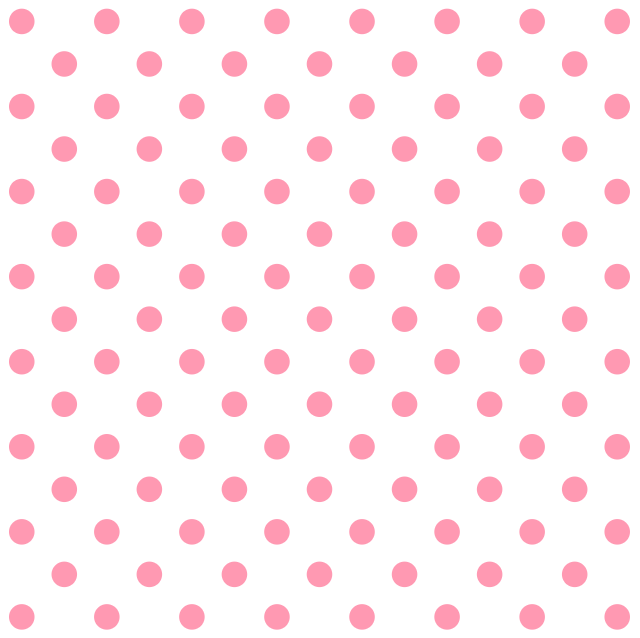
This pattern is drawn by a WebGL 2 fragment shader. Its source:

```glsl
#version 300 es
precision highp float;
// Pink polka dots on white, in staggered rows: 8 and 7 dots across, 15 rows down.

#define CELLS_DOWN 7.5                 // lattice cells in the canvas height
#define DOT_RADIUS 0.15                // in cells
#define CENTER_SHIFT vec2(-0.006, -0.002) // middle dot from canvas centre, in cells
#define DOT_COLOR vec3(1.0, 0.6, 0.7)
#define GROUND_COLOR vec3(1.0)

uniform vec2 u_resolution;
out vec4 fragColor;

// Distance to the nearest point of a unit square lattice
float latticeDistance(vec2 p) {
    return length(fract(p + 0.5) - 0.5);
}

void main() {
    // Cell units, measured from the middle dot
    float cellsPerPixel = CELLS_DOWN / u_resolution.y;
    vec2 p = (gl_FragCoord.xy - 0.5 * u_resolution) * cellsPerPixel - CENTER_SHIFT;

    // Two lattices, offset by half a cell, make the staggered rows
    float dist = min(latticeDistance(p), latticeDistance(p + 0.5)) - DOT_RADIUS;

    // One-pixel soft edge
    float coverage = clamp(0.5 - dist / cellsPerPixel, 0.0, 1.0);
    fragColor = vec4(mix(GROUND_COLOR, DOT_COLOR, coverage), 1.0);
}
```
